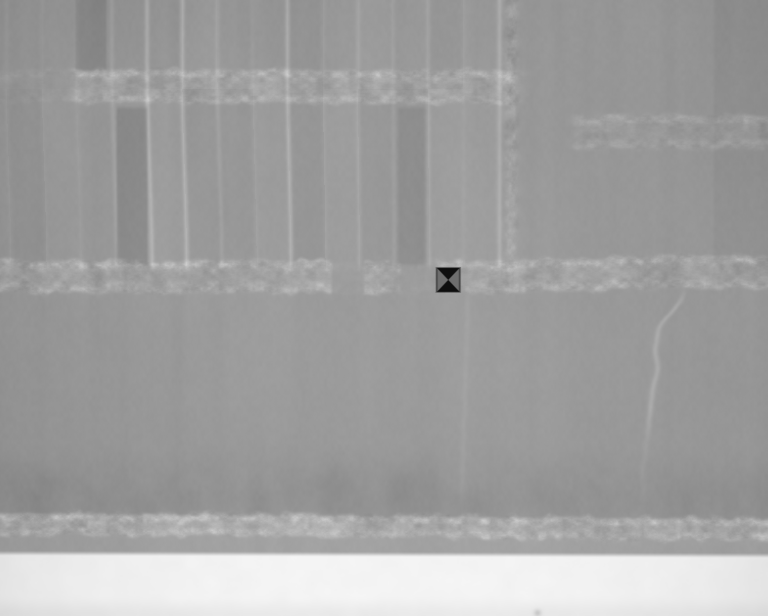
A Shadertoy shader for this texture:

```glsl
// Grey thermal view of a panelled wall with rough weld seams, a square target and a white base strip.

float hash(vec2 p) {
    return fract(sin(dot(p, vec2(127.1, 311.7))) * 43758.5453);
}

float noise(vec2 p) {
    vec2 i = floor(p), f = fract(p);
    f = f * f * (3.0 - 2.0 * f);
    return mix(mix(hash(i), hash(i + vec2(1, 0)), f.x),
               mix(hash(i + vec2(0, 1)), hash(i + vec2(1, 1)), f.x), f.y);
}

float fbm(vec2 p) {
    float sum = 0.0, amp = 0.5;
    for (int i = 0; i < 4; i++) {
        sum += amp * noise(p);
        p = p * 2.03 + 7.1;
        amp *= 0.5;
    }
    return sum / 0.9375;
}

// Soft window: 1 between a and b
float span(float x, float a, float b, float soft) {
    return smoothstep(a - soft, a + soft, x) * (1.0 - smoothstep(b - soft, b + soft, x));
}

float ridge(float x, float width) {
    return exp(-x * x / (width * width));
}

// Horizontal seam: ragged bright lips around a mottled core
float seam(vec2 p, float low, float high) {
    float wobble = 0.009 * (noise(p.xx * vec2(65.0, 0.0) + high * 40.0) - 0.5);
    float y = p.y + wobble;
    float grain = fbm(p * vec2(75.0, 100.0));
    float lips = ridge(y - high + 0.009, 0.007) + 0.7 * ridge(y - low - 0.007, 0.007);
    float patches = smoothstep(0.4, 0.65, noise(vec2(p.x * 32.0, high * 30.0)));
    float core = span(y, low, high, 0.004);
    return lips * (0.01 + 0.1 * grain * grain) + core * (0.012 + 0.11 * (grain - 0.5) + 0.03 * patches);
}

// Ribs and differently toned strips of the upper left wall
float ribbedWall(vec2 p) {
    float lean = 0.008 * smoothstep(0.9, 0.55, p.y) * (1.0 - smoothstep(0.3, 0.8, p.x));
    float cell = (p.x - lean - 0.2394) / 0.0572;
    float id = floor(cell + 0.5);
    float tier = step(0.855, p.y);
    float strength = 0.012 + 0.035 * hash(vec2(id, 3.0));
    if (id == 0.0 || id == 1.0 || id == 4.0) strength = 0.08;
    float tone = 0.03 * (hash(vec2(floor(cell), 5.0 + tier)) - 0.5);
    float rib = strength * ridge((cell - id) * 0.0572, 0.0042);
    float dark = 0.06 * span(p.x, 0.19, 0.24, 0.003) * span(p.y, 0.57, 0.825, 0.005)
               + 0.05 * span(p.x, 0.123, 0.173, 0.003) * smoothstep(0.88, 0.89, p.y)
               + 0.04 * span(p.x, 0.648, 0.692, 0.005) * span(p.y, 0.57, 0.825, 0.005);
    return tone + rib - dark;
}

// Square target with two black triangles meeting in its middle
float target(float grey, vec2 q) {
    float box = max(abs(q.x), abs(q.y)) - 0.0195;
    float wedge = abs(q.x) - abs(q.y) * 0.95;
    float face = mix(0.06, 0.43, smoothstep(-0.002, 0.002, wedge));
    face *= mix(0.55, 1.0, smoothstep(0.0, 0.004, -box));
    return mix(face, grey, smoothstep(-0.0015, 0.0025, box));
}

void mainImage(out vec4 fragColor, in vec2 fragCoord) {
    vec2 p = fragCoord / iResolution.xy * vec2(1.25, 1.0);

    // Broad shading, brighter toward the middle
    vec2 c = (p - vec2(0.66, 0.53)) / vec2(0.7, 0.6);
    float grey = 0.61 - 0.036 * dot(c, c);
    grey += 0.025 * (fbm(p * 5.0) - 0.5) + 0.014 * (noise(vec2(p.x * 45.0, p.y * 2.0)) - 0.5);
    grey += 0.02 * (fbm(p * vec2(170.0, 110.0)) - 0.5);

    // Upper wall
    float upper = smoothstep(0.555, 0.575, p.y);
    float left = 1.0 - smoothstep(0.806, 0.812, p.x);
    grey += upper * left * ribbedWall(p);
    grey -= upper * 0.02 * smoothstep(1.158, 1.166, p.x);

    // Stained lower wall
    float stain = span(p.y, 0.15, 0.24, 0.045);
    grey -= stain * (0.015 + 0.06 * (fbm(p * vec2(26.0, 18.0)) - 0.3));

    // Vertical seam and its speckled flank
    grey += upper * 0.075 * ridge(p.x - 0.813, 0.004);
    float speckle = fbm(p * vec2(70.0, 55.0)) - 0.45;
    grey += smoothstep(0.52, 0.54, p.y) * ridge(p.x - 0.832, 0.011) * (0.01 + 0.22 * speckle);

    // Horizontal seams
    grey += seam(p, 0.832, 0.888) * mix(0.35, 1.0, smoothstep(0.11, 0.13, p.x)) * (1.0 - smoothstep(0.82, 0.87, p.x));
    grey += seam(p, 0.758, 0.814) * smoothstep(0.92, 0.95, p.x) * 0.7;
    float gaps = max(span(p.x, 0.54, 0.592, 0.004), span(p.x, 0.652, 0.71, 0.004));
    float rise = 0.008 * smoothstep(0.8, 1.2, p.x);
    grey += seam(p - vec2(0.0, rise), 0.524, 0.578) * (1.0 - 0.8 * gaps);

    // Pale cracks running down the lower wall
    float down = span(p.y, 0.19, 0.52, 0.02);
    float bend = 1.045 + 0.11 * (p.y - 0.2) + 0.03 * smoothstep(0.46, 0.53, p.y);
    bend += 0.008 * (noise(vec2(p.y * 30.0, 2.0)) - 0.5);
    grey += down * 0.065 * ridge(p.x - bend, 0.005) * (0.3 + 0.7 * smoothstep(0.27, 0.34, p.y));
    grey += down * 0.02 * ridge(p.x - 0.755 - 0.03 * (p.y - 0.3), 0.005);

    // Rough ledge and white base strip
    float ledge = p.y + 0.008 * p.x;
    grey += 0.045 * span(ledge, 0.1, 0.166, 0.004) + 1.1 * seam(vec2(p.x, ledge), 0.132, 0.17);
    float white = 0.955 - 0.06 * pow(abs(p.x - 0.625) / 0.625, 3.0) - 0.04 * smoothstep(0.035, 0.0, p.y);
    white += 0.02 * (fbm(p * 35.0) - 0.5) - 0.12 * ridge(length(p - vec2(0.875, 0.005)), 0.006);
    grey = mix(white, grey, smoothstep(0.097, 0.107, p.y + 0.003 * p.x));

    grey = target(grey, p - vec2(0.7296, 0.5456));
    fragColor = vec4(vec3(clamp(grey, 0.0, 1.0)), 1.0);
}
```
